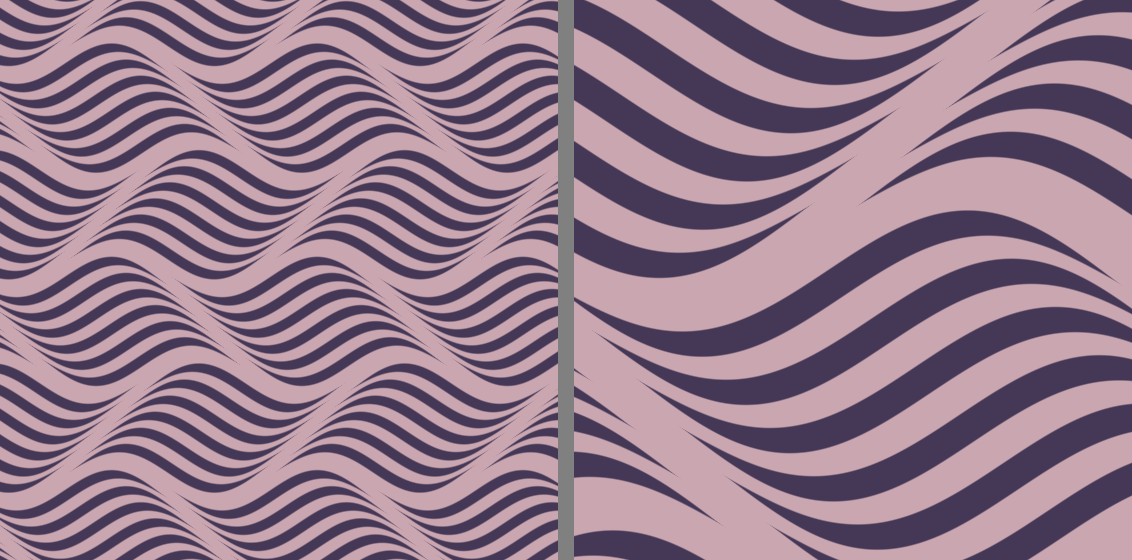
Left, the full canvas; right, a detail of the centre.
Write a Shadertoy shader that draws this pattern.

```glsl
// Interlocking bands of tapered wave strokes, dark plum on dusty pink.
// Each band repeats a leaning stack of six S-shaped strokes; alternate
// bands are mirrored and shifted by half a repeat. One unit = one repeat width.

const float PI = 3.14159265;
const float BAND_HEIGHT = 0.5186;

// Signed distance (approximate) to a sine stroke that narrows to both tips.
float waveStroke(vec2 p) {
    const float frequency = 6.815;
    const float amplitude = 0.0975;
    float slope = amplitude * frequency * cos(frequency * p.x);
    float halfWidth = 0.0293 * cos(PI * p.x / 0.908);
    float offset = abs(p.y - amplitude * sin(frequency * p.x));
    return (offset - halfWidth) * inversesqrt(1.0 + slope * slope);
}

// Nearest stroke in one band's stack, repeated along x.
float strokeStack(vec2 p, float band) {
    float odd = mod(band, 2.0);
    float mirror = 2.0 * odd - 1.0;
    vec2 local = vec2(mirror * (p.x - 0.5 * odd), p.y - band * BAND_HEIGHT);
    float nearest = 1.0;
    for (int i = 0; i < 6; i++) {
        vec2 q = local - (float(i) - 2.5) * vec2(0.071, -0.0782);
        q.x -= round(q.x);
        nearest = min(nearest, waveStroke(q));
    }
    return nearest;
}

void mainImage(out vec4 fragColor, in vec2 fragCoord) {
    // Repeats are anchored near the top left corner.
    float pixel = 2.723 / iResolution.y;
    vec2 p = (fragCoord - vec2(0.0, iResolution.y)) * pixel - vec2(0.005, -0.007);

    // Strokes reach past their band, so test the neighbours as well.
    float band = round(p.y / BAND_HEIGHT);
    float dist = 1.0;
    for (int i = -1; i <= 1; i++) {
        dist = min(dist, strokeStack(p, band + float(i)));
    }

    float ink = 1.0 - smoothstep(-pixel, pixel, dist);
    vec3 pink = vec3(0.79, 0.65, 0.69);
    vec3 plum = vec3(0.27, 0.22, 0.34);
    fragColor = vec4(mix(pink, plum, ink), 1.0);
}
```
